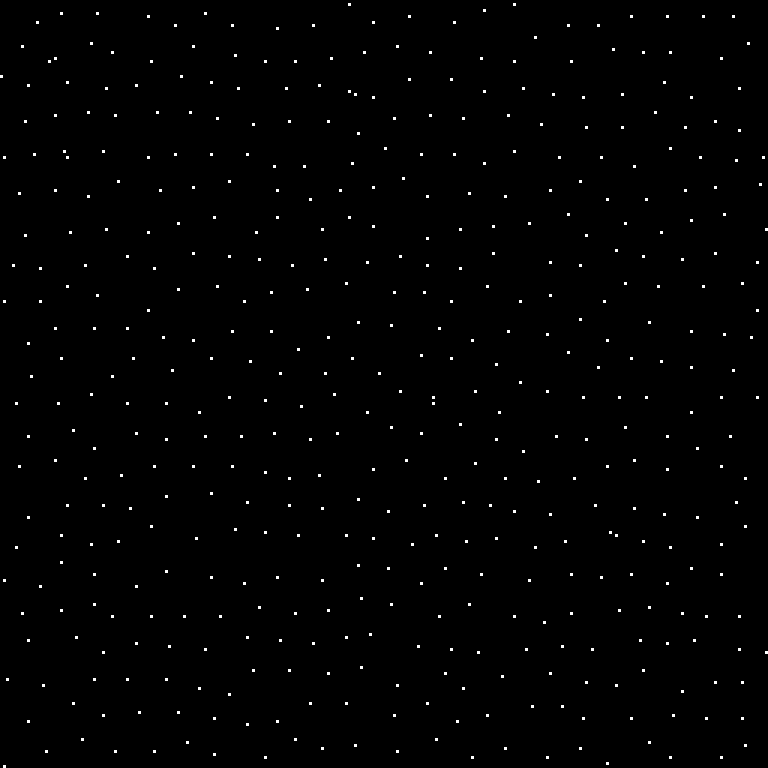
Reproduce this texture procedurally as a WebGL 2 fragment shader.

```glsl
#version 300 es
precision highp float;
// Small square white specks scattered evenly over black.
// A staggered, jittered lattice is relaxed by mutual repulsion, then each
// speck is snapped to a fine grid of 256 steps across the canvas.

uniform vec2 u_resolution;
out vec4 fragColor;

const float STEPS = 256.0;  // fine grid steps across the canvas
const float CELLS = 22.0;   // lattice cells across the canvas

vec2 hash2(vec2 p) {
    return fract(sin(vec2(dot(p, vec2(127.1, 311.7)),
                          dot(p, vec2(269.5, 183.3)))) * 43758.5453);
}

// Every other lattice row is shifted by half a cell
float rowShift(float row) {
    return 0.5 * mod(row, 2.0);
}

vec2 jitteredPoint(vec2 cell) {
    vec2 centre = cell + vec2(0.5 + rowShift(cell.y), 0.5);
    return centre + 0.8 * (hash2(cell) - 0.5);
}

// Push a point away from neighbours closer than one cell
vec2 relaxedPoint(vec2 cell) {
    vec2 point = jitteredPoint(cell);
    vec2 push = vec2(0.0);
    for (int y = -1; y <= 1; y++) {
        for (int x = -2; x <= 2; x++) {
            if (x == 0 && y == 0) continue;
            vec2 away = point - jitteredPoint(cell + vec2(x, y));
            float dist = max(length(away), 0.001);
            push += away / dist * 0.45 * max(1.0 - dist, 0.0);
        }
    }
    return point + push;
}

// Coverage of one fine grid square, with edges one pixel wide
float speck(vec2 p, vec2 corner, float pixel) {
    vec2 edge = abs(p - corner - 0.5) - 0.5;
    vec2 cover = clamp(0.5 - edge / pixel, 0.0, 1.0);
    return cover.x * cover.y;
}

void main() {
    float pixel = STEPS / u_resolution.y;
    vec2 p = gl_FragCoord.xy * pixel;
    vec2 lattice = p * CELLS / STEPS;
    float light = 0.0;

    for (int y = -1; y <= 1; y++) {
        float row = floor(lattice.y) + float(y);
        float column = floor(lattice.x - rowShift(row));
        for (int x = -1; x <= 1; x++) {
            vec2 cell = vec2(column + float(x), row);
            vec2 corner = floor(relaxedPoint(cell) * STEPS / CELLS);
            light = max(light, speck(p, corner, pixel));

            // A rare speck has a close companion
            vec2 chance = hash2(cell + 57.3);
            if (chance.x < 0.012) {
                float angle = 6.2832 * chance.y;
                vec2 offset = round(2.4 * vec2(cos(angle), sin(angle)));
                light = max(light, speck(p, corner + offset, pixel));
            }
        }
    }
    fragColor = vec4(vec3(light), 1.0);
}
```
